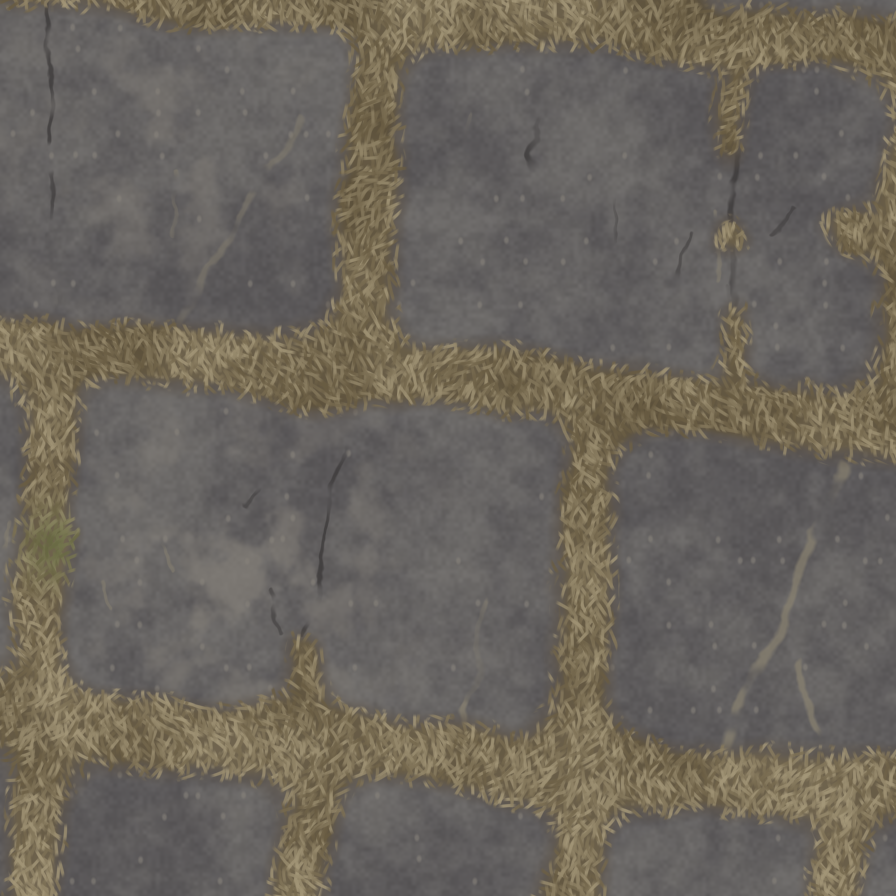
Give the GLSL for this texture, as a three.js fragment shader.

```glsl
// Worn grey paving stones in slanted courses, with dry grass filling the joints.
// A warped joint distance separates stone from straw; the straw is layered from
// small hashed blades, the stone from noise, scuffs, specks and cracks.
#define ROW_HEIGHT 0.415
#define ROW_SLOPE 0.085
#define JOINT_HALF 0.033
#define BLADE_CELL 0.0135
#define BLADE_LAYERS 5
#define STONE_DARK vec3(0.350, 0.340, 0.345)
#define STONE_LIGHT vec3(0.425, 0.415, 0.408)
#define SCUFF vec3(0.53, 0.51, 0.48)
#define SOIL vec3(0.40, 0.355, 0.27)
#define STRAW_DARK vec3(0.41, 0.36, 0.26)
#define STRAW_LIGHT vec3(0.64, 0.59, 0.47)
#define MOSS vec3(0.36, 0.39, 0.22)

varying vec2 vUv;

vec2 hash2(vec2 p) {
  vec3 q = fract(p.xyx * vec3(0.1031, 0.1030, 0.0973));
  q += dot(q, q.yzx + 33.33);
  return fract((q.xx + q.yz) * q.zy);
}

float noise(vec2 p) {
  vec2 i = floor(p), f = fract(p);
  f = f * f * (3.0 - 2.0 * f);
  vec2 e = vec2(1.0, 0.0);
  return mix(mix(hash2(i).x, hash2(i + e.xy).x, f.x),
             mix(hash2(i + e.yx).x, hash2(i + e.xx).x, f.x), f.y);
}

float fbm(vec2 p) {
  float sum = 0.0, amp = 0.53;
  for (int i = 0; i < 4; i++) {
    sum += amp * noise(p);
    p = mat2(1.6, 1.2, -1.2, 1.6) * p + 17.3;
    amp *= 0.5;
  }
  return sum;
}

float smoothMin(float a, float b, float k) {
  float h = max(k - abs(a - b), 0.0) / k;
  return min(a, b) - 0.25 * k * h * h;
}

float segment(vec2 p, vec2 a, vec2 b) {
  vec2 s = b - a;
  return length(p - a - s * clamp(dot(p - a, s) / dot(s, s), 0.0, 1.0));
}

// Signed distance to the joints: negative inside the grass
float joints(vec2 p) {
  p += 0.042 * (vec2(fbm(p * 9.0 + 3.0), fbm(p * 9.0 + 41.0)) - 0.5);
  float r = (p.y + ROW_SLOPE * p.x - 0.2) / ROW_HEIGHT;
  float row = floor(r), f = r - row;
  float across = min(f, 1.0 - f) * ROW_HEIGHT - JOINT_HALF;
  float period = row < 0.0 ? 0.3 : 0.6;
  float shift = row < 0.0 ? 0.03 : 0.05 + 0.36 * row;
  float x = p.x - 0.035 * (f - 0.5) - shift;
  float down = abs(fract(x / period + 0.5) - 0.5) * period - 0.82 * JOINT_HALF;
  float d = smoothMin(across, down, 0.045);
  // grass tufts creeping into split stones
  float tuft = segment(p, vec2(0.82, 0.96), vec2(0.815, 0.84)) - 0.011;
  tuft = min(tuft, segment(p, vec2(0.82, 0.58), vec2(0.817, 0.65)) - 0.010);
  tuft = min(tuft, segment(p, vec2(0.33, 0.17), vec2(0.33, 0.27)) - 0.017);
  tuft = min(tuft, length(p - vec2(0.965, 0.74)) - 0.030);
  return smoothMin(d, min(tuft, length(p - vec2(0.815, 0.74)) - 0.014), 0.02);
}

float crack(vec2 p, vec2 a, vec2 b, float width) {
  float gaps = smoothstep(0.25, 0.6, noise(p * 38.0 + a * 90.0));
  p += 0.024 * (vec2(fbm(p * 24.0), fbm(p * 24.0 + 7.0)) - 0.5);
  return gaps * (1.0 - smoothstep(0.25 * width, width, segment(p, a, b)));
}

vec3 stone(vec2 p) {
  float tone = 0.6 * fbm(p * 6.0 + 11.0) + 0.4 * fbm(p * 45.0);
  vec3 col = mix(STONE_DARK, STONE_LIGHT, smoothstep(0.3, 0.72, tone));
  col += 0.035 * (noise(p * 210.0) - 0.5) + 0.02 * (noise(p * 95.0) - 0.5);
  // worn patches
  float worn = exp(-22.0 * dot(p - vec2(0.26, 0.36), p - vec2(0.26, 0.36)));
  worn = max(worn, 0.7 * exp(-20.0 * dot(p - vec2(0.2, 0.82), p - vec2(0.2, 0.82))));
  col = mix(col, SCUFF, 0.6 * worn * smoothstep(0.47, 0.74, fbm(p * 22.0 + 5.0)));
  // pale specks
  vec2 g = p * 42.0, h = hash2(floor(g) + 60.0);
  float speck = 1.0 - smoothstep(0.04, 0.17, length((fract(g) - 0.25 - 0.5 * h.yx) * vec2(1.0, 0.7)));
  col = mix(col, SCUFF, 0.6 * speck * step(0.87, h.x));
  // scattered short cracks, then the long splits
  float dark = 0.0, pale = 0.0;
  for (int i = 0; i < 12; i++) {
    vec2 a = hash2(vec2(float(i) * 7.1 + 2.0, 19.0));
    vec2 k = hash2(vec2(float(i) * 3.7 + 5.0, 83.0));
    float line = crack(p, a, a + vec2(0.05 * (k.x - 0.4), 0.02 + 0.07 * k.y), 0.0035);
    if (mod(float(i), 2.0) < 0.5) dark = max(dark, 0.7 * line);
    else pale = max(pale, 0.7 * line);
  }
  dark = max(dark, crack(p, vec2(0.58, 0.75), vec2(0.605, 0.88), 0.004));
  dark = max(dark, crack(p, vec2(0.06, 0.64), vec2(0.05, 1.0), 0.004));
  dark = max(dark, crack(p, vec2(0.34, 0.29), vec2(0.39, 0.54), 0.004));
  dark = max(dark, crack(p, vec2(0.815, 0.6), vec2(0.82, 0.95), 0.006));
  pale = max(pale, crack(p, vec2(0.80, 0.14), vec2(0.94, 0.48), 0.008));
  pale = max(pale, crack(p, vec2(0.93, 0.13), vec2(0.89, 0.26), 0.007));
  pale = max(pale, crack(p, vec2(0.52, 0.18), vec2(0.54, 0.33), 0.005));
  pale = max(pale, 0.6 * crack(p, vec2(0.20, 0.64), vec2(0.34, 0.87), 0.006));
  col = mix(col, vec3(0.23, 0.22, 0.22), 0.75 * dark);
  return mix(col, vec3(0.54, 0.51, 0.44), 0.7 * pale);
}

// Lays straw blades over col; each one ends at its own joint depth
vec3 straw(vec3 col, vec2 p, float d) {
  float patchTone = fbm(p * 13.0 + 70.0) - 0.5 - 0.16 * (p.y - 0.5);
  float moss = exp(-700.0 * dot(p - vec2(0.065, 0.39), p - vec2(0.065, 0.39)));
  float lean = 1.5 * (noise(p * 10.0 + 9.0) - 0.5);
  col = mix(col, SOIL + 0.12 * patchTone, 1.0 - smoothstep(-0.009, 0.004, d));
  for (int layer = 0; layer < BLADE_LAYERS; layer++) {
    vec2 g = p / BLADE_CELL + float(layer) * vec2(13.37, 7.71);
    for (int n = 0; n < 9; n++) {
      vec2 id = floor(g) + vec2(mod(float(n), 3.0), floor(float(n) / 3.0)) - 1.0;
      vec2 place = hash2(id + 100.0), look = hash2(id + 251.0);
      float angle = lean + 1.9 * (look.x - 0.5);
      vec2 q = (g - id - place) * BLADE_CELL;
      q = mat2(cos(angle), sin(angle), -sin(angle), cos(angle)) * q;
      float taper = 1.0 - smoothstep(0.004, 0.0115, abs(q.y));
      float cover = taper * (1.0 - smoothstep(0.0008, 0.0027, abs(q.x)));
      cover *= 1.0 - smoothstep(-0.002, 0.002, d - 0.028 * (place.y - 0.6));
      vec3 tint = mix(STRAW_DARK, STRAW_LIGHT, clamp(look.y + 0.9 * patchTone, 0.0, 1.0));
      col = mix(col, mix(tint, MOSS, 0.7 * moss), 0.85 * cover);
    }
  }
  return col;
}

void main() {
  float d = joints(vUv);
  vec3 col = stone(vUv);
  // soil stain along the stone edges
  col = mix(col, vec3(0.36, 0.325, 0.285), 0.6 * (1.0 - smoothstep(0.0, 0.018, d)));
  if (d < 0.02) col = straw(col, vUv, d);
  gl_FragColor = vec4(col, 1.0);
}
```
